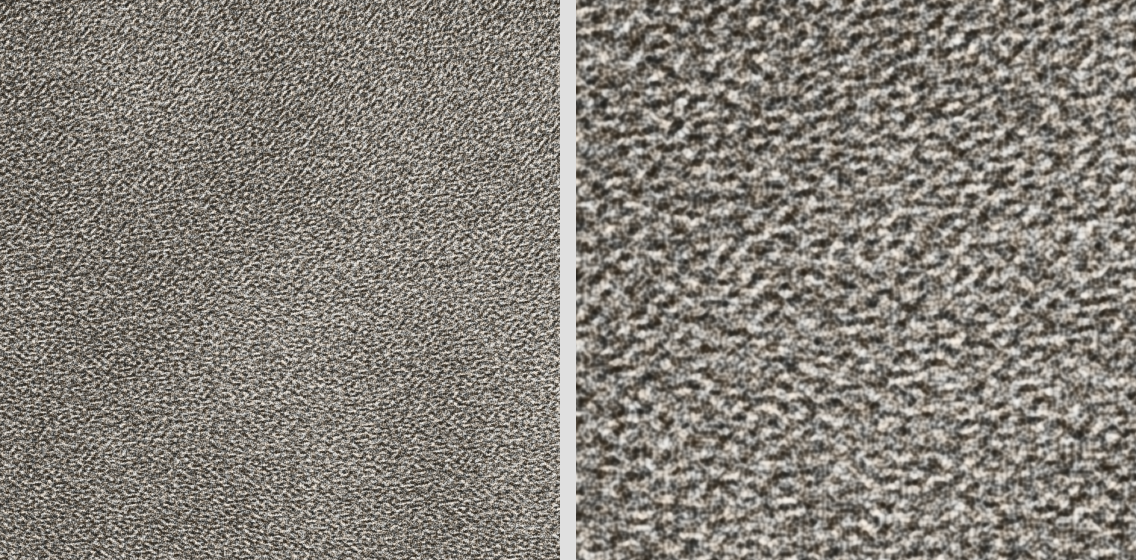
Left, the full canvas; right, a detail of the centre.
A Shadertoy shader for this texture:

```glsl
// Fine grey-beige sparkling grain, like sandpaper or glittered card.
// Gradient noise is smeared along a slowly turning direction to form slanted
// flecks, sharpened with finer grain, then passed through a soft tone curve.

float hash(vec2 p) {
    vec3 q = fract(p.xyx * vec3(0.1031, 0.1030, 0.0973));
    q += dot(q, q.yzx + 33.33);
    return fract((q.x + q.y) * q.z);
}

// Dot product of a random unit gradient with the offset from its corner
float corner(vec2 cell, vec2 offset) {
    float a = 6.28319 * hash(cell);
    return dot(vec2(cos(a), sin(a)), offset);
}

float gradientNoise(vec2 p) {
    vec2 i = floor(p), f = p - i;
    vec2 u = f * f * f * (f * (f * 6.0 - 15.0) + 10.0);
    vec2 e = vec2(1.0, 0.0);
    return mix(mix(corner(i, f), corner(i + e.xy, f - e.xy), u.x),
               mix(corner(i + e.yx, f - e.yx), corner(i + e.xx, f - e.xx), u.x), u.y);
}

// Flecks stretched along the given direction
float flecks(vec2 p, vec2 direction) {
    float sum = 0.0;
    for (int k = -2; k <= 2; k++) {
        sum += gradientNoise((p + direction * float(k) * 0.0013) * 185.0);
    }
    return sum / 5.0;
}

void mainImage(out vec4 fragColor, in vec2 fragCoord) {
    vec2 uv = fragCoord / iResolution.y;
    mat2 turn = mat2(0.8, 0.6, -0.6, 0.8);

    // The grain leans steeply at the top and lies nearly flat at the bottom
    float angle = mix(-0.15, 0.75, uv.y) + 0.25 * (uv.x - 0.5)
                + 0.3 * gradientNoise(uv * 3.0 + 4.0);
    vec2 direction = vec2(cos(angle), sin(angle));

    // Slanted flecks with finer grain on top, scaled to unit deviation
    float grain = flecks(turn * uv + 3.0, turn * direction);
    grain += 0.4 * gradientNoise(uv * 370.0 + 17.0);
    grain /= 0.19;

    // Broad patches of light, brighter towards the right
    float patches = 0.35 * (uv.x - 0.5)
                  + 0.45 * gradientNoise(turn * uv * 3.0 + 9.0)
                  + 0.35 * gradientNoise(uv * 22.0);

    // Soft tone curve from near black to white
    float tone = 0.12 + 0.88 / (1.0 + exp(0.27 - grain - patches));

    // Warm grey, with slight brown and olive tints
    float tint = 0.04 * gradientNoise(uv * 110.0 + 31.0);
    vec3 color = tone - vec3(0.0, 0.02, 0.05) + tint * vec3(1.0, 0.0, -1.0);
    fragColor = vec4(clamp(color, 0.0, 1.0), 1.0);
}
```
